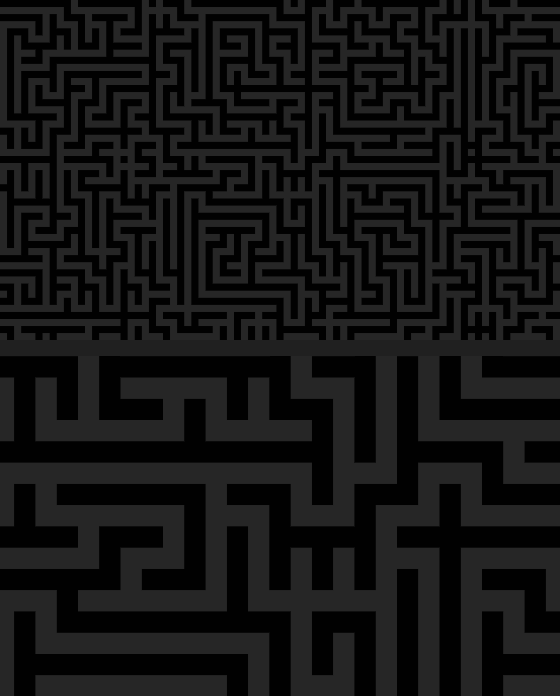
Top: the whole. Bottom: its middle third, enlarged.
Write a Shadertoy shader that draws this pattern.

```glsl
// Dense dark maze: winding grey corridors on black, grown by depth-first walks.

const vec3 GAP_COLOR  = vec3(0.004);
const vec3 PATH_COLOR = vec3(0.15);
const float CELLS_ACROSS = 79.0;   // corridor widths per canvas width
const float HALF_WIDTH   = 0.25;   // half a corridor, in node spacings
const float BRIDGE_RATE  = 0.13;   // chance of a link between two blocks
const float WANDER       = 5.5;    // how far block borders meander, in nodes
const float WANDER_FREQ  = 0.27;
const int SEED   = 17;
const int BLOCK  = 11;             // nodes along one block side
const int MARGIN = 4;
const int SPAN   = BLOCK + 2 * MARGIN;
const int MAX_STEPS = 420;

// Right, up, left, down: flipping bit 1 of the index reverses a direction
const ivec2 STEP[4] = ivec2[4](ivec2(1, 0), ivec2(0, 1), ivec2(-1, 0), ivec2(0, -1));

uint hash(ivec3 v) {
    uvec3 u = uvec3(v + SEED);
    uint h = u.x * 0x9E3779B9u ^ (u.y * 0x85EBCA6Bu + u.z * 0xC2B2AE35u);
    h = (h ^ (h >> 16)) * 0x7FEB352Du;
    h = (h ^ (h >> 15)) * 0x846CA68Bu;
    return h ^ (h >> 16);
}

float random(ivec3 v) {
    return float(hash(v) >> 8) / 16777216.0;
}

// 1D gradient noise, within -0.5 .. 0.5
float gradientNoise(float x, int channel) {
    int i = int(floor(x));
    float f = fract(x);
    float a = 2.0 * random(ivec3(i, channel, 91)) - 1.0;
    float b = 2.0 * random(ivec3(i + 1, channel, 91)) - 1.0;
    return mix(a * f, b * (f - 1.0), f * f * (3.0 - 2.0 * f));
}

int borderShift(int line, int channel) {
    return int(round(WANDER * gradientNoise(float(line) * WANDER_FREQ, channel)));
}

// Block with meandering borders that owns a node
ivec2 blockOf(ivec2 node) {
    ivec2 shifted = node + ivec2(borderShift(node.y, 0), borderShift(node.x, 1));
    return ivec2(floor((vec2(shifted) + 0.5) / float(BLOCK)));
}

// Walks the block depth first; returns a bit per open direction of the node
int corridorLinks(ivec2 node, ivec2 block) {
    ivec2 base = block * BLOCK - MARGIN;
    ivec2 target = node - base;
    uint run = (1u << uint(BLOCK)) - 1u;
    uint rows[SPAN];
    uint cols[SPAN];
    uint trail[16];   // packed two-bit directions back to the start
    for (int i = 0; i < SPAN; i++) {
        rows[i] = run << uint(MARGIN - borderShift(base.y + i, 0));
        cols[i] = run << uint(MARGIN - borderShift(base.x + i, 1));
    }
    for (int i = 0; i < 16; i++) trail[i] = 0u;

    ivec2 here = ivec2(SPAN / 2);
    rows[here.y] &= ~(1u << uint(here.x));
    int links = 0, depth = 0;
    for (int s = 0; s < MAX_STEPS; s++) {
        int turn = int(hash(ivec3(block, s)) >> 30);
        int dir = -1;
        for (int k = 0; k < 4; k++) {
            int d = (turn + k) & 3;
            ivec2 q = here + STEP[d];
            uint isFree = (rows[q.y] >> uint(q.x)) & (cols[q.x] >> uint(q.y)) & 1u;
            if (isFree == 1u) { dir = d; break; }
        }
        if (dir >= 0) {           // carve onward
            if (here == target) links |= 1 << dir;
            here += STEP[dir];
            if (here == target) links |= 1 << (dir ^ 2);
            rows[here.y] &= ~(1u << uint(here.x));
            uint slot = uint(depth & 15) * 2u;
            trail[depth >> 4] = (trail[depth >> 4] & ~(3u << slot)) | (uint(dir) << slot);
            depth++;
        } else {                  // backtrack, or stop once the node is settled
            if (depth == 0 || here == target) break;
            depth--;
            here -= STEP[int((trail[depth >> 4] >> (uint(depth & 15) * 2u)) & 3u)];
        }
    }
    return links;
}

float squareDistance(vec2 p) {
    vec2 q = abs(p) - HALF_WIDTH;
    return max(q.x, q.y);
}

void mainImage(out vec4 fragColor, in vec2 fragCoord) {
    // Node grid anchored at the top left, nodes two cells apart
    vec2 fromTop = vec2(fragCoord.x, iResolution.y - fragCoord.y) / iResolution.x;
    vec2 p = (fromTop * CELLS_ACROSS - vec2(0.5, 1.5)) * 0.5;
    ivec2 node = ivec2(floor(p + 0.5));
    vec2 local = p - vec2(node);
    ivec2 block = blockOf(node);
    int links = corridorLinks(node, block);

    // Post at the node plus an arm along each open direction
    float dist = squareDistance(local);
    for (int d = 0; d < 4; d++) {
        ivec2 next = node + STEP[d];
        bool bridge = blockOf(next) != block
            && random(ivec3(min(node, next), 500 + (d & 1))) < BRIDGE_RATE;
        if (bridge || ((links >> d) & 1) == 1)
            dist = min(dist, squareDistance(local - 0.4 * vec2(STEP[d])));
    }

    float pixel = 0.5 * CELLS_ACROSS / iResolution.x;
    float path = 1.0 - smoothstep(-0.5 * pixel, 0.5 * pixel, dist);
    fragColor = vec4(mix(GAP_COLOR, PATH_COLOR, path), 1.0);
}
```
